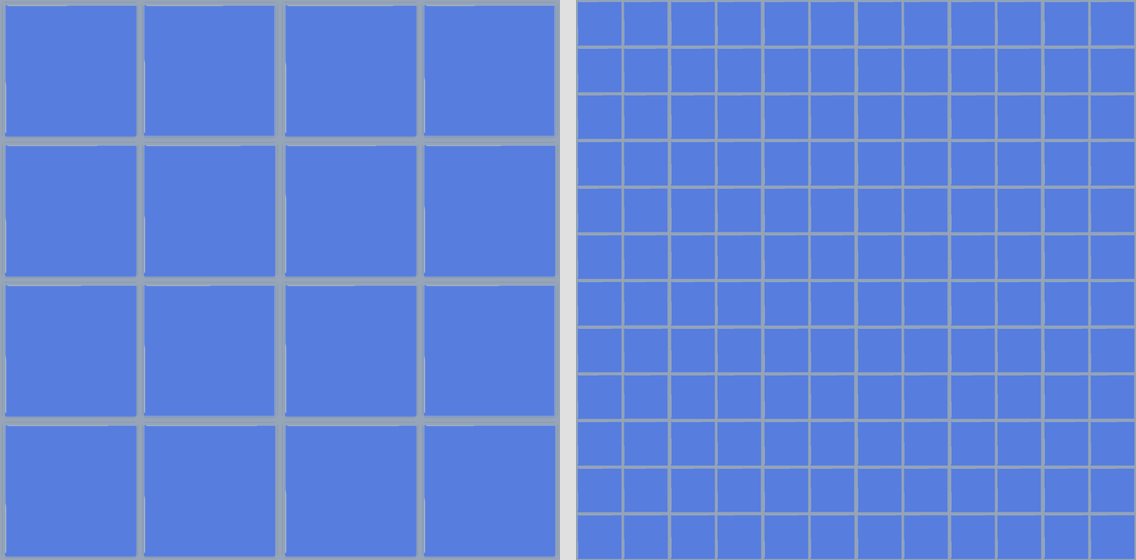
Left: one tile. Right: repeated 3 by 3.
A Shadertoy shader for this pattern:

```glsl
const float REPEATS = 4.0;          // tiles across and down
const float HALF_TILE = 0.470;      // half tile side, in cells
const float CORNER = 0.014;         // tile corner radius
const float SEAM_POS = 0.017;       // dark grout seam, from the cell border
const float SEAM_WIDTH = 0.008;
const float RIM_THIN = 0.004;       // pale worn rim widths
const float RIM_WIDE = 0.010;
const vec3 TILE_BLUE = vec3(0.34, 0.49, 0.87);
const vec3 GROUT_LIGHT = vec3(0.59, 0.65, 0.72);
const vec3 GROUT_DARK = vec3(0.555, 0.615, 0.695);
const vec3 RIM_PALE = vec3(0.65, 0.71, 0.75);

float hash(vec2 p) {
    return fract(sin(dot(p, vec2(127.1, 311.7))) * 43758.5453);
}

float roundedBox(vec2 p, float halfSide, float radius) {
    vec2 d = abs(p) - halfSide + radius;
    return length(max(d, 0.0)) + min(max(d.x, d.y), 0.0) - radius;
}

// Antialiased coverage of a signed distance
float cover(float d, float px) {
    return clamp(0.5 - d / px, 0.0, 1.0);
}

// Strip just inside an edge, given the inward distance
float strip(float inward, float width, float px) {
    return cover(abs(inward - 0.5 * width) - 0.5 * width, px);
}

vec3 groutColor(vec2 cell) {
    vec2 border = 0.5 - abs(cell - 0.5);
    float d = min(border.x, border.y);
    float crossing = 1.0 - smoothstep(0.020, 0.040, max(border.x, border.y));
    float seam = 1.0 - smoothstep(0.3, 1.0, abs(d - SEAM_POS) / SEAM_WIDTH);
    return mix(GROUT_LIGHT, GROUT_DARK, seam * (1.0 - crossing));
}

// Pale worn edges: uneven left and top, plus a rim on alternate tiles
float wornRim(vec2 p, vec2 id, float px) {
    vec2 low = p + HALF_TILE;
    vec2 high = HALF_TILE - p;
    float breakY = mix(-0.10, 0.12, hash(id));
    float breakX = mix(-0.12, 0.40, hash(id + 7.3));
    float leftWidth = mix(RIM_WIDE, RIM_THIN, smoothstep(-0.02, 0.02, p.y - breakY));
    float topWidth = mix(0.8 * RIM_WIDE, RIM_THIN, smoothstep(-0.01, 0.01, p.x - breakX));

    float left = strip(low.x, leftWidth, px) * smoothstep(0.020, 0.035, low.y);
    float top = strip(high.y, topWidth, px) * smoothstep(0.010, 0.025, low.x);
    float alternate = mod(id.x, 2.0) * mod(id.y, 2.0);
    float far = max(strip(high.x, 1.5 * RIM_THIN, px), strip(low.y, 1.5 * RIM_THIN, px));
    return max(max(left, top), far * alternate);
}

void mainImage(out vec4 fragColor, in vec2 fragCoord) {
    vec2 grid = fract(fragCoord / iResolution.xy) * REPEATS;
    vec2 id = floor(grid);
    vec2 cell = fract(grid);
    float px = REPEATS / min(iResolution.x, iResolution.y);

    // Columns sit alternately right and left of centre
    vec2 shift = vec2(mix(0.005, -0.003, mod(id.x, 2.0)), -0.006);
    vec2 p = cell - 0.5 - shift;

    float tile = cover(roundedBox(p, HALF_TILE, CORNER), px);
    vec3 color = mix(groutColor(cell), TILE_BLUE, tile);
    color = mix(color, RIM_PALE, wornRim(p, id, px) * tile);
    fragColor = vec4(color, 1.0);
}
```
